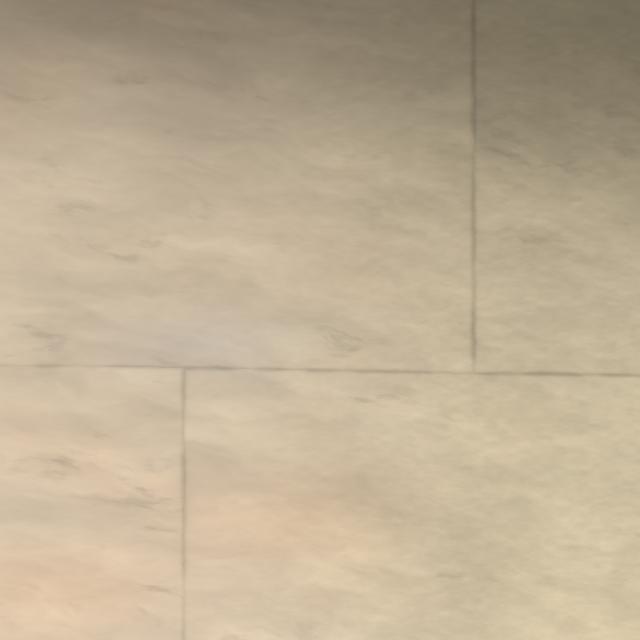
Give the GLSL for this texture, as a Shadertoy shader.

```glsl
// Large beige stone floor tiles in a staggered bond, with soft veins and shade falling from the top.

const vec2 TILE_SIZE = vec2(1.2, 0.7);
const vec2 TILE_ORIGIN = vec2(0.74, 0.430);
const float ROW_SHIFT = 0.453;
const float ROW_SLOPE = 0.017;
const float SEAM_WIDTH = 0.0034;

const vec3 STONE_LIGHT = vec3(1.0, 0.915, 0.795);
const vec3 STONE_SHADED = vec3(1.0, 0.912, 0.775);
const vec3 PEACH = vec3(1.025, 0.985, 0.965);
const vec3 PALE_GREY = vec3(1.0, 1.02, 1.06);
const vec3 OLIVE = vec3(0.97, 0.985, 0.955);

float hash(vec2 p) {
    return fract(sin(dot(p, vec2(127.1, 311.7))) * 43758.5453);
}

float valueNoise(vec2 p) {
    vec2 cell = floor(p);
    vec2 f = fract(p);
    f = f * f * f * (f * (f * 6.0 - 15.0) + 10.0);
    float low = mix(hash(cell), hash(cell + vec2(1, 0)), f.x);
    float high = mix(hash(cell + vec2(0, 1)), hash(cell + vec2(1, 1)), f.x);
    return mix(low, high, f.y);
}

// Layered noise, centred on zero
float fbm(vec2 p) {
    float sum = 0.0;
    float weight = 0.5;
    for (int i = 0; i < 5; i++) {
        sum += weight * (valueNoise(p) - 0.5);
        p = mat2(1.94, 0.25, -0.25, 1.94) * p + 17.3;
        weight *= 0.56;
    }
    return sum;
}

// Finds the tile index (xy) and the distances to its vertical and horizontal seams (zw)
vec4 staggeredTile(vec2 uv) {
    vec2 p = uv - TILE_ORIGIN;
    p.y += ROW_SLOPE * uv.x;
    float row = floor(p.y / TILE_SIZE.y);
    p.x -= ROW_SHIFT * row;
    vec2 grid = p / TILE_SIZE;
    vec2 local = fract(grid);
    return vec4(floor(grid), min(local, 1.0 - local) * TILE_SIZE);
}

// Brightness change from clouds, short streaks and scattered dark flecks
float stoneRelief(vec2 uv, vec2 seed) {
    vec2 p = uv + seed;
    p.y += 0.14 * p.x + 0.07 * fbm(p * vec2(4.0, 6.0));
    float clouds = fbm(p * vec2(5.0, 12.0));
    float streaks = fbm(p * vec2(10.0, 36.0) + 1.5 * clouds);
    float flecks = smoothstep(0.08, 0.42, fbm(p * vec2(15.0, 42.0) + 31.0));
    float fleckArea = smoothstep(-0.12, 0.2, fbm(p * vec2(4.0, 9.0) + 63.0));
    return 0.11 * clouds + 0.10 * streaks - 0.10 * flecks * fleckArea;
}

// Light level along the slanted fall of the shade
float shadeLevel(vec2 uv) {
    float t = uv.y + 0.18 * (uv.x - 0.5);
    return 0.853 - 0.10 * t - 0.27 * smoothstep(0.57, 1.1, t);
}

float softSpot(vec2 uv, vec2 centre, vec2 radius) {
    vec2 d = (uv - centre) / radius;
    return exp(-dot(d, d));
}

float seamMask(float dist, float width) {
    float d = dist / width;
    return exp(-d * d);
}

void mainImage(out vec4 fragColor, in vec2 fragCoord) {
    vec2 uv = fragCoord / iResolution.xy;
    float pixel = 1.0 / iResolution.y;
    vec4 tile = staggeredTile(uv);
    vec2 seed = 7.0 * vec2(hash(tile.xy + 3.0), hash(tile.xy + 19.0));

    // Stone under the falling shade
    float level = shadeLevel(uv);
    vec3 color = level * mix(STONE_SHADED, STONE_LIGHT, smoothstep(0.5, 0.82, level));
    color *= 1.0 + stoneRelief(uv, seed) + 0.015 * (hash(tile.xy) - 0.5);

    // Rough grain, stronger towards the right
    float grain = fbm(uv * vec2(55.0, 110.0) + seed);
    color *= 1.0 + grain * mix(0.02, 0.075, smoothstep(0.2, 0.8, uv.x));

    // Warm and cool tints
    float tint = fbm(uv * vec2(4.0, 8.0) + seed + 9.0);
    float warm = 0.4 * smoothstep(0.0, 0.35, tint) * (1.0 - 0.6 * uv.x);
    warm += 0.8 * softSpot(uv, vec2(0.46, 0.19), vec2(0.20, 0.08));
    warm += 0.7 * softSpot(uv, vec2(0.05, 0.08), vec2(0.22, 0.07));
    color *= mix(vec3(1.0), PEACH, clamp(warm, 0.0, 1.0));
    color *= mix(vec3(1.0), PALE_GREY, softSpot(uv, vec2(0.32, 0.46), vec2(0.15, 0.05)));
    color *= mix(vec3(1.0), OLIVE, smoothstep(0.25, 0.9, uv.x));

    // Faint worn seams: broken in places, weaker towards the left
    float wear = smoothstep(0.05, 0.85, valueNoise(uv * 26.0));
    float strength = mix(0.045, 0.125, wear) * mix(0.65, 1.1, uv.x);
    float width = SEAM_WIDTH * mix(0.8, 1.2, wear) + 0.5 * pixel;
    float seam = max(seamMask(tile.z, width), seamMask(tile.w, 0.75 * width));
    float soil = exp(-min(tile.z, tile.w) / 0.012);
    color *= 1.0 - strength * seam - 0.025 * wear * soil;

    fragColor = vec4(clamp(color, 0.0, 1.0), 1.0);
}
```
